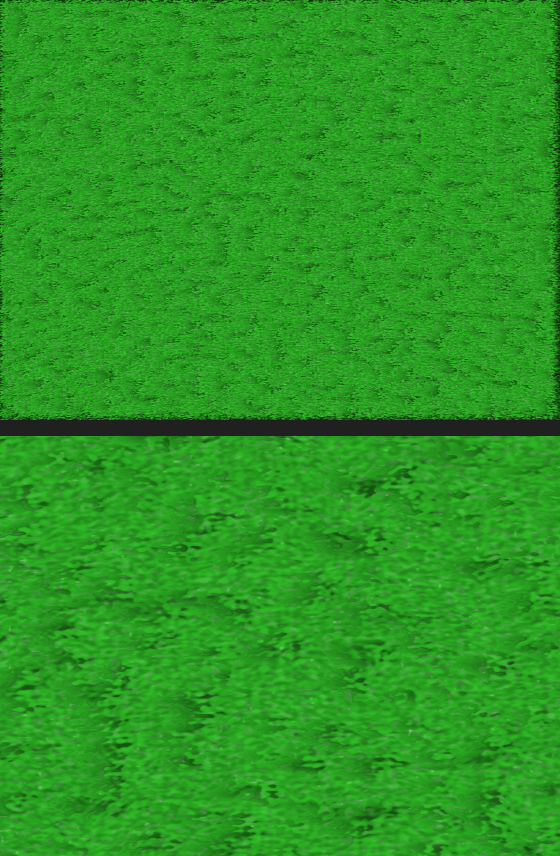
Top, the full canvas; bottom, a detail of the centre.
A Shadertoy shader for this texture:

```glsl
// Dense green turf: fine sideways blades, ragged dark tufts, pale flecks and shaded borders.

const float GRAINS = 384.0; // blade heights per canvas height
const vec3 GRASS = vec3(0.25, 1.0, 0.20);
const vec3 DRY_TINT = vec3(0.085, 0.0, 0.095);
const vec3 GLINT = vec3(0.16, 0.06, 0.16);

// Random unit gradient for a lattice point
vec2 gradient(ivec2 cell, uint seed) {
    uint h = uint(cell.x) * 1597334677u ^ uint(cell.y) * 3812015801u ^ seed * 2654435769u;
    h = (h ^ (h >> 16)) * 2146121005u;
    h = (h ^ (h >> 15)) * 2221713035u;
    h ^= h >> 16;
    float angle = float(h & 65535u) / 65536.0 * 6.28319;
    return vec2(cos(angle), sin(angle));
}

// Gradient noise, centred on zero
float noise(vec2 p, uint seed) {
    ivec2 cell = ivec2(floor(p));
    vec2 f = fract(p);
    vec2 u = f * f * f * (f * (f * 6.0 - 15.0) + 10.0);
    float a = dot(gradient(cell, seed), f);
    float b = dot(gradient(cell + ivec2(1, 0), seed), f - vec2(1, 0));
    float c = dot(gradient(cell + ivec2(0, 1), seed), f - vec2(0, 1));
    float d = dot(gradient(cell + ivec2(1, 1), seed), f - vec2(1, 1));
    return mix(mix(a, b, u.x), mix(c, d, u.x), u.y);
}

// Crisp-sided blades of a given size, from -0.5 to 0.5
float blades(vec2 p, vec2 size, uint seed) {
    return smoothstep(-0.32, 0.32, noise(p / size, seed)) - 0.5;
}

// Bends the rows so that blades lean slightly across the lawn
vec2 comb(vec2 p, float centre) {
    float lean = 0.00025 * (p.x - centre) * (p.x - centre);
    return p + vec2(0.0, lean + 2.5 * noise(p / 30.0, 1u));
}

// Dark hollows whose outline is pulled sideways by the blades
float tufts(vec2 p, float pull) {
    p.x += 6.0 * pull;
    float n = noise(p / vec2(13.0, 8.5), 2u) + 0.6 * noise(p / vec2(6.5, 4.0), 3u);
    return smoothstep(-0.05, 0.6, n);
}

// Light reaching the lawn next to its borders
float borderLight(vec2 p, vec2 size, float ragged) {
    vec2 low = smoothstep(vec2(-3.0), vec2(3.0, 6.0), p + ragged);
    vec2 high = smoothstep(vec2(-3.0), vec2(9.0, 3.0), size - p + ragged);
    return low.x * low.y * high.x * high.y;
}

void mainImage(out vec4 fragColor, in vec2 fragCoord) {
    vec2 p = fragCoord / iResolution.y * GRAINS;
    vec2 size = iResolution.xy / iResolution.y * GRAINS;
    vec2 q = comb(p, size.x * 0.65);

    // Blades at two lengths
    float blade = blades(q, vec2(5.5, 1.7), 4u);
    float fine = blades(q, vec2(2.5, 1.3), 5u);
    float tuft = tufts(q, blade + fine);

    // Brightness: deeper gaps inside the tufts
    float tone = 0.632 + 0.085 * blade + 0.095 * fine;
    tone += 0.03 * noise(q / vec2(24.0, 15.0), 6u);
    tone -= tuft * (0.125 + 0.13 * max(-blade - 0.5 * fine, 0.0));

    // Dry blades and rare glints, mostly on lit grass
    float dryArea = 0.2 * noise(q / vec2(18.0, 12.0), 7u) - 0.15 * tuft;
    float dry = smoothstep(0.08, 0.35, noise(q / vec2(3.4, 1.5), 8u) + dryArea);
    float glint = smoothstep(0.40, 0.60, noise(q / vec2(2.3, 1.4), 9u) + dryArea);

    vec3 color = GRASS * tone + DRY_TINT * dry + GLINT * glint;
    color *= mix(0.35, 1.0, borderLight(p, size, 3.0 * (blade + fine)));
    fragColor = vec4(clamp(color, 0.0, 1.0), 1.0);
}
```
